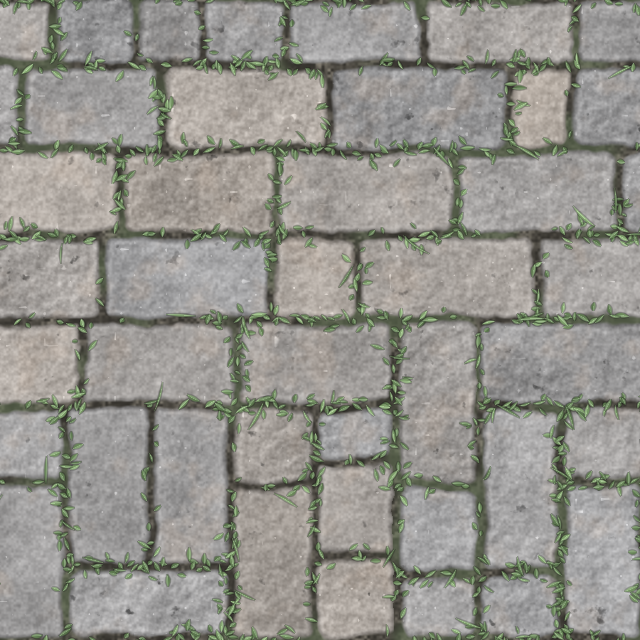
Write a WebGL 2 fragment shader that draws this texture.

```glsl
#version 300 es
precision highp float;
uniform vec2 u_resolution;
out vec4 fragColor;

vec3 hash3(vec2 p) {
  vec3 q = fract(p.xyx * vec3(.1031, .1030, .0973));
  q += dot(q, q.yxz + 33.33);
  return fract((q.xxy + q.yzz) * q.zyx);
}

float noise(vec2 p) {
  vec2 i = floor(p), f = fract(p);
  f = f * f * (3. - 2. * f);
  return mix(mix(hash3(i).x, hash3(i + vec2(1, 0)).x, f.x),
             mix(hash3(i + vec2(0, 1)).x, hash3(i + 1.).x, f.x), f.y);
}

float fbm(vec2 p) {
  float sum = 0., amp = .5;
  for (int i = 0; i < 4; i++) {
    sum += amp * noise(p);
    p = mat2(1.6, 1.2, -1.2, 1.6) * p + 7.3;
    amp *= .5;
  }
  return sum;
}

// Joints across each upper course, and down each lower column (2 = unused)
const float rowJoints[30] = float[](
  .085, .212, .315, .445, .660, .900,  .035, .252, .517, .795, .895, 2.,
  .190, .430, .710, .970, 2., 2.,      .160, .428, .560, .840, 2., 2.,
  .127, .370, .615, .745, 2., 2.);
const vec2 columnJoints[8] = vec2[](
  vec2(.75, 2), vec2(.885, 2), vec2(.885, 2), vec2(.76, 2),
  vec2(.722, .87), vec2(.757, .9), vec2(.895, 2), vec2(.75, 2));

void splitSpan(float x, float joint, inout float lo, inout float hi) {
  if (joint <= x) lo = max(lo, joint);
  else hi = min(hi, joint);
}

// Low and high corner of the brick holding p, with y running downwards
vec4 brickBounds(vec2 p) {
  bool raised = abs(p.x - .68) < .065 && p.y > .501;
  vec4 b = vec4(-.2, -.003, 1.2, 1.);
  if (p.y > .634 || raised) {
    float column = clamp(floor((p.x - .104) / .129) + 1., 0., 7.);
    if (raised) column = 5.;
    b.xz = .104 + .129 * vec2(column - 1., column);
    b.y = column == 5. ? .501 : .634;
    for (int i = 0; i < 2; i++) splitSpan(p.y, columnJoints[int(column)][i], b.y, b.w);
    if (p.y > .885 && (column == 1. || column == 2.)) b.xz = vec2(.104, .362);
  } else {
    float row = clamp(floor((p.y - .102) / .133) + 1., 0., 4.);
    b.yw = .102 + .133 * vec2(row - 1., row);
    if (row == 0.) b.y = -.003;
    for (int i = 0; i < 6; i++) splitSpan(p.x, rowJoints[int(row) * 6 + i], b.x, b.z);
  }
  return b;
}

// Signed distance to the worn brick edge, negative on the stone
float brickDistance(vec2 p, out vec3 seed) {
  p += .011 * (vec2(noise(p * 17.), noise(p * 17. + 40.)) - .5);
  p += .005 * (vec2(noise(p * 75.), noise(p * 75. + 90.)) - .5);
  vec4 b = brickBounds(p);
  seed = hash3(b.xy * 913. + b.zw * 371.);
  float corner = .006 + .01 * seed.y;
  vec2 q = abs(p - .5 * (b.xy + b.zw)) - .5 * (b.zw - b.xy) + .004 + .003 * seed.x + corner;
  return length(max(q, 0.)) + min(max(q.x, q.y), 0.) - corner;
}

// Curved leaves rooted in the joints, one layer of cells at a time
void growLeaves(inout vec3 color, vec2 p, float cell, float width, float amount, float salt) {
  float px = 1. / u_resolution.y;
  vec2 home = floor(p / cell);
  for (int k = 0; k < 9; k++) {
    vec2 id = home + vec2(k % 3 - 1, k / 3 - 1);
    vec3 a = hash3(id + salt), r = hash3(id + salt + 57.);
    vec2 root = (id + a.xy) * cell;
    float clump = smoothstep(.22, .68, noise(root * 11. + 5.));
    vec3 seed;
    if (a.z > amount * (.2 + .8 * clump) || brickDistance(root, seed) < -.001 - .007 * clump) continue;
    float angle = 6.283 * r.x, len = cell * (.5 + .4 * r.y);
    vec2 dir = vec2(cos(angle), sin(angle)), q = p - root;
    float t = dot(q, dir) / len;
    float side = dot(q, vec2(-dir.y, dir.x)) - len * (r.z - .5) * .5 * t * t;
    float inside = step(0., t) * step(t, 1.);
    float halfWidth = width * (.6 + .6 * r.z) * sin(3.14159 * clamp(t, 0., 1.));
    float d = abs(side) - halfWidth;
    color *= 1. - .3 * inside * (1. - smoothstep(0., .003, d));
    vec3 leaf = mix(vec3(.31, .40, .27), vec3(.58, .71, .50), .25 + .75 * r.y * a.x + .2 * t);
    leaf += .06 * sign(side) + .06 * smoothstep(.001, 0., abs(side));
    color = mix(color, leaf, inside * smoothstep(px, -px, d));
  }
}

void main() {
  vec2 p = gl_FragCoord.xy / u_resolution;
  p.y = 1. - p.y;
  float px = 1. / u_resolution.y;
  vec3 seed;
  float d = brickDistance(p, seed);

  // Soil, grit and moss in the joints
  float grit = noise(p * 210.);
  vec3 soil = mix(vec3(.20, .19, .17), vec3(.46, .44, .40), grit * noise(p * 60.) * 1.5);
  soil = mix(soil, vec3(.36, .42, .31), .6 * smoothstep(.4, .7, noise(p * 14.)));

  // Stone tint for each brick, from cool grey to warm buff
  vec3 stone = mix(vec3(.61, .61, .615), vec3(.70, .665, .63), seed.z * seed.z);
  stone *= .94 + .13 * seed.x;
  float stain = fbm(p * 13. + seed.xy * 20.);
  stone *= .84 + .34 * stain;
  stone = mix(stone, vec3(.74, .67, .61), .3 * smoothstep(.5, .75, fbm(p * 22. + 31.)));

  // Rough relief lit from the upper left, fine grain, pits and pale specks
  float rough = .5 + .7 * seed.y;
  vec2 toLight = vec2(-.003, -.004);
  stone += rough * .38 * (fbm(p * 48.) - fbm((p + toLight) * 48.));
  stone += .09 * (noise(p * 260.) - .5) + .07 * (noise(p * 130. + 9.) - .5);
  stone *= 1. - .4 * rough * smoothstep(.70, .82, fbm(p * 44. + 70.));
  stone += .16 * smoothstep(.93, .99, noise(p * 100. + 17.));
  stone *= 1. - .22 * smoothstep(-.012, 0., d + .006 * (stain - .5));
  stone += .07 * smoothstep(-.014, -.007, d) * smoothstep(-.002, -.007, d);

  vec3 color = mix(soil, stone, smoothstep(.0015 + px, -.0015 - px, d));

  // Small weeds in dense layers, then a few long grass blades
  for (int layer = 0; layer < 4; layer++)
    growLeaves(color, p, .019 + .003 * float(layer), .0032, .85, 100. + 83. * float(layer));
  growLeaves(color, p, .055, .0022, .5, 611.);
  fragColor = vec4(clamp(color, 0., 1.), 1.);
}
```
